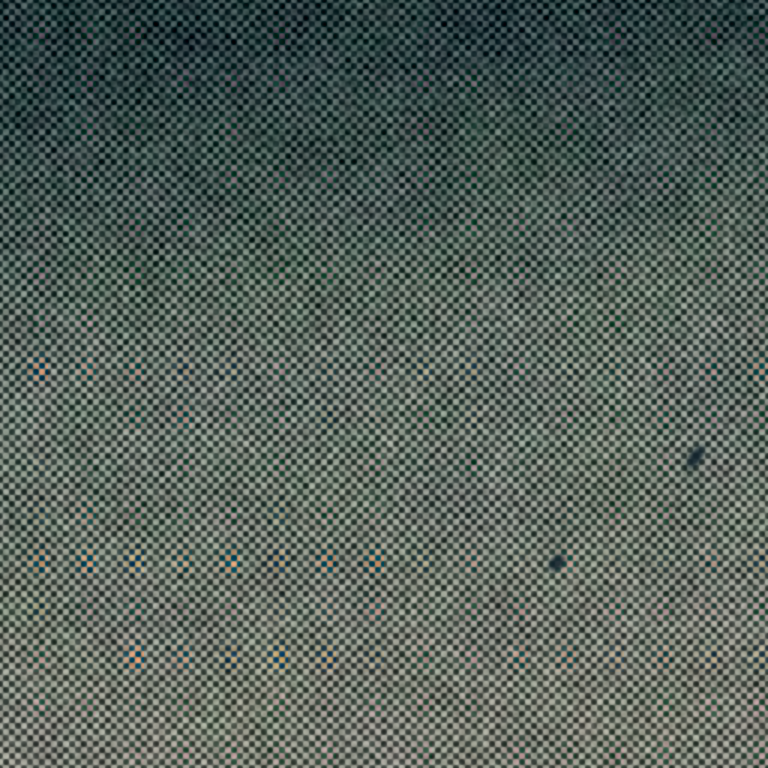
Reproduce this texture procedurally as a three.js fragment shader.

```glsl
// Worn halftone print: a dark teal to warm grey fade under a diagonal dot screen.
varying vec2 vUv;

const float TAU = 6.2831853;
const float SCREEN_PERIODS = 64.0;  // dot periods across the canvas
const float TINT_CELLS = 16.0;      // colour fringe cells across the canvas
const float FADE_TILT = 0.1;        // the fade sits lower on the left
const float DOT_HARDNESS = 0.25;    // lower is crisper
const float DOT_STRENGTH = 1.25;
const float DOT_SKEW = 0.11;        // flattens light dots, deepens dark ones
const float MOTTLE = 0.05;          // strength of the broad stains
const float GRAIN = 0.13;           // strength of the fine grain
const float FRINGE = 0.2;           // strength of the colour fringes
const vec3 TOP_INK = vec3(0.145, 0.225, 0.23);
const vec3 UPPER_INK = vec3(0.235, 0.305, 0.29);
const vec3 MIDDLE_GREY = vec3(0.375, 0.42, 0.385);
const vec3 BOTTOM_GREY = vec3(0.44, 0.455, 0.415);
const vec3 SPECK_INK = vec3(0.06, 0.13, 0.17);
const vec3 DOT_SWING = vec3(0.19, 0.182, 0.172);
const vec3 ORANGE_BLUE = vec3(1.0, 0.1, -0.9);
const vec3 PINK_GREEN = vec3(0.6, -0.4, 0.05);
const vec3 GREEN_BLUE = vec3(0.0, 0.35, -0.35);

float hash(vec2 p) {
  vec3 q = fract(vec3(p.xyx) * 0.1031);
  q += dot(q, q.yzx + 33.33);
  return fract((q.x + q.y) * q.z);
}

vec2 gradientAt(vec2 p) {
  float angle = TAU * hash(p);
  return vec2(cos(angle), sin(angle));
}

// Gradient noise, roughly -0.7 to 0.7
float noise(vec2 p) {
  vec2 i = floor(p);
  vec2 f = p - i;
  vec2 u = f * f * f * (f * (f * 6.0 - 15.0) + 10.0);
  vec2 e = vec2(1.0, 0.0);
  float low = mix(dot(gradientAt(i), f), dot(gradientAt(i + e), f - e), u.x);
  float high = mix(dot(gradientAt(i + e.yx), f - e.yx),
                   dot(gradientAt(i + 1.0), f - 1.0), u.x);
  return mix(low, high, u.y);
}

float fbm(vec2 p) {
  float sum = 0.0;
  float weight = 1.0;
  for (int octave = 0; octave < 4; octave++) {
    sum += weight * noise(p);
    p = p * 2.03 + 17.3;
    weight *= 0.75;
  }
  return sum;
}

vec3 fade(vec2 uv) {
  float depth = 1.0 - uv.y + FADE_TILT * (uv.x - 0.5) + 0.02 * noise(uv * 4.0);
  vec3 tone = mix(TOP_INK, UPPER_INK, smoothstep(0.0, 0.24, depth));
  tone = mix(tone, MIDDLE_GREY, smoothstep(0.17, 0.48, depth));
  return mix(tone, BOTTOM_GREY, smoothstep(0.5, 1.0, depth));
}

// Diagonal dot screen: positive on light dots, negative on dark ones
float dotScreen(vec2 uv) {
  vec2 phase = TAU * uv * SCREEN_PERIODS;
  float wave = -cos(phase.x) * cos(phase.y) + 0.2 * noise(uv * 83.0);
  float dots = DOT_STRENGTH * wave / sqrt(wave * wave + DOT_HARDNESS);
  return dots + DOT_SKEW * (0.6 - dots * dots);
}

float band(float row, float center) {
  return exp(-2.5 * (row - center) * (row - center));
}

// Colour fringes, one possible spot per cell, warm ones in bands of rows
vec3 fringe(vec2 uv) {
  vec2 cell = floor(uv * TINT_CELLS);
  vec2 offset = fract(uv * TINT_CELLS) - vec2(0.87, 0.29);
  float spot = exp(-11.0 * dot(offset, offset));
  float bands = max(band(cell.y, 7.7), max(band(cell.y, 4.2), band(cell.y, 2.2)));
  float lower = 1.0 - smoothstep(8.2, 9.0, cell.y);
  float warm = lower * smoothstep(0.35, 0.9, hash(cell + 3.0) * 0.5 + bands * 0.5);
  warm *= mix(1.0, 0.45, smoothstep(0.48, 0.54, uv.x));
  float rosy = smoothstep(0.2, 0.8, hash(cell + 41.0));
  return spot * (ORANGE_BLUE * warm + PINK_GREEN * rosy * 0.65);
}

// Soft slanted speck; size holds its two half widths
float speck(vec2 uv, vec2 center, vec2 size, float angle) {
  vec2 d = uv - center;
  float c = cos(angle);
  float s = sin(angle);
  d = vec2(c * d.x + s * d.y, c * d.y - s * d.x) / size;
  return 1.0 - smoothstep(0.3, 1.4, length(d));
}

void main() {
  // Base fade with stains, drifting hue and grain
  vec3 color = fade(vUv);
  color += MOTTLE * fbm(vUv * 13.0) * vec3(1.0, 0.95, 0.92);
  color += 0.04 * noise(vUv * 7.0 + 31.0) * GREEN_BLUE;
  color += 0.035 * noise(vUv * 27.0 + 5.0) * PINK_GREEN;
  color += GRAIN * noise(vUv * 107.0);

  // Dots weaken and break up toward the dark top
  float top = smoothstep(0.5, 0.95, vUv.y);
  float swing = mix(1.0, 0.66, top);
  swing *= 1.0 + mix(0.3, 0.6, top) * noise(vUv * 41.0 + 9.0);
  float dots = dotScreen(vUv);
  color += DOT_SWING * swing * dots;
  color += FRINGE * fringe(vUv) * dots;

  // Two ink specks
  float specks = max(speck(vUv, vec2(0.725, 0.267), vec2(0.014, 0.010), 0.8),
                     speck(vUv, vec2(0.906, 0.405), vec2(0.018, 0.009), 1.0));
  color = mix(color, SPECK_INK, specks * 0.85);

  gl_FragColor = vec4(clamp(color, 0.0, 1.0), 1.0);
}
```
